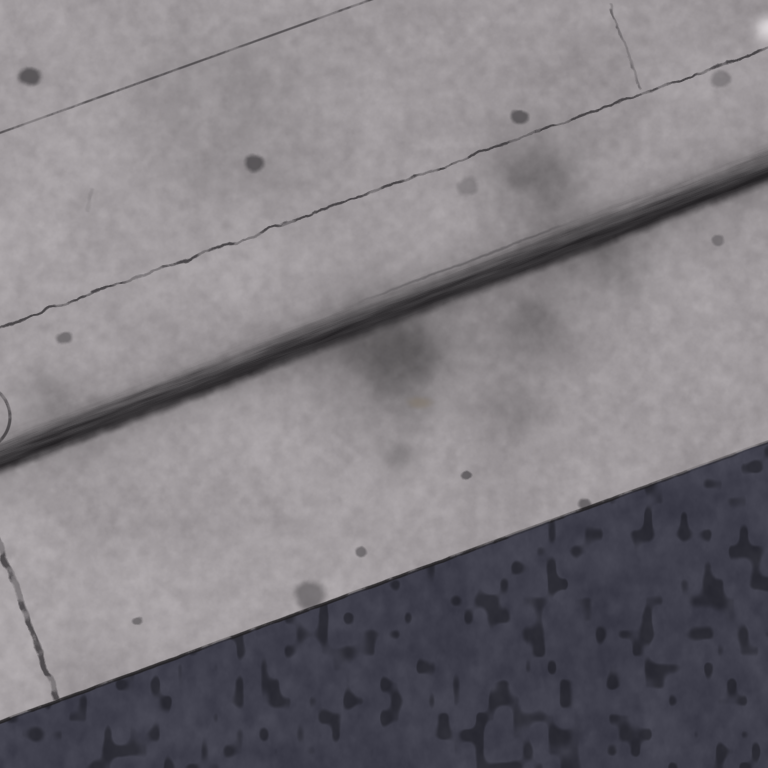
Give the GLSL for this texture, as a Shadertoy shader.

```glsl
const vec3 CONCRETE = vec3(0.618, 0.598, 0.608);
const vec3 ASPHALT = vec3(0.243, 0.243, 0.290);
const vec3 SHADOW = vec3(0.165, 0.157, 0.165);
const vec3 GROOVE = vec3(0.22, 0.21, 0.22);
const vec3 RUST = vec3(0.50, 0.46, 0.41);

// Sloped lines: height at the left border, rise per unit of width
const vec2 ROAD_LINE = vec2(0.060, 0.3645);
const vec2 CURB_LINE = vec2(0.391, 0.376);
const vec2 LOWER_JOINT = vec2(0.574, 0.3635);
const vec2 UPPER_JOINT = vec2(0.827, 0.359);
const float CURB_HEIGHT = 0.036;

// Gum spots: centre, radius, strength
const int SPOT_COUNT = 12;
const vec4 SPOTS[SPOT_COUNT] = vec4[](
    vec4(0.039, 0.901, 0.016, 0.75), vec4(0.330, 0.788, 0.014, 0.75),
    vec4(0.677, 0.846, 0.011, 0.70), vec4(0.082, 0.559, 0.011, 0.50),
    vec4(0.938, 0.898, 0.013, 0.35), vec4(0.607, 0.380, 0.007, 0.65),
    vec4(0.469, 0.281, 0.008, 0.55), vec4(0.404, 0.224, 0.022, 0.50),
    vec4(0.179, 0.190, 0.007, 0.55), vec4(0.762, 0.342, 0.010, 0.60),
    vec4(0.935, 0.687, 0.009, 0.40), vec4(0.610, 0.758, 0.014, 0.28));

// Broad stains: centre, radius, strength
const int STAIN_COUNT = 8;
const vec4 STAINS[STAIN_COUNT] = vec4[](
    vec4(0.700, 0.770, 0.065, 0.24), vec4(0.520, 0.535, 0.085, 0.32),
    vec4(0.700, 0.575, 0.055, 0.22), vec4(0.670, 0.470, 0.040, 0.13),
    vec4(0.522, 0.408, 0.020, 0.20), vec4(0.300, 0.860, 0.140, 0.10),
    vec4(0.800, 0.660, 0.050, 0.18), vec4(0.060, 0.480, 0.040, 0.16));

float hash(vec2 p) {
    vec3 q = fract(p.xyx * 0.1031);
    q += dot(q, q.yzx + 33.33);
    return fract((q.x + q.y) * q.z);
}

float noise(vec2 p) {
    vec2 i = floor(p), f = fract(p);
    f = f * f * (3.0 - 2.0 * f);
    return mix(mix(hash(i), hash(i + vec2(1, 0)), f.x),
               mix(hash(i + vec2(0, 1)), hash(i + vec2(1, 1)), f.x), f.y);
}

float fbm(vec2 p) {
    float sum = 0.0, amp = 0.5;
    for (int i = 0; i < 5; i++) {
        sum += amp * noise(p);
        p = mat2(1.6, 1.2, -1.2, 1.6) * p + 7.3;
        amp *= 0.5;
    }
    return sum;
}

// Signed distance above a sloped line
float above(vec2 p, vec2 line) {
    return (p.y - line.x - line.y * p.x) / sqrt(1.0 + line.y * line.y);
}

float segment(vec2 p, vec2 a, vec2 b) {
    vec2 d = b - a;
    return length(p - a - d * clamp(dot(p - a, d) / dot(d, d), 0.0, 1.0));
}

float stroke(float d, float halfWidth, float soft) {
    return 1.0 - smoothstep(halfWidth - soft, halfWidth + soft, abs(d));
}

vec3 concrete(vec2 p) {
    float cloud = fbm(p * 9.0) - 0.48;
    float grain = fbm(p * 75.0 + 40.0) - 0.48;
    float light = 0.015 * (1.0 - 2.0 * p.x) + 0.10 * cloud + 0.10 * grain;
    return CONCRETE + light;
}

vec3 asphalt(vec2 p) {
    float cloud = fbm(p * 14.0 + 5.0) - 0.48;
    float grain = fbm(p * vec2(65.0, 48.0)) - 0.48;
    float pits = smoothstep(0.66, 0.86, noise(p * vec2(64.0, 46.0) + 20.0));
    return (ASPHALT + 0.05 * cloud + 0.08 * grain) * (1.0 - 0.32 * pits);
}

void mainImage(out vec4 fragColor, in vec2 fragCoord) {
    vec2 p = fragCoord / iResolution.xy;
    float soft = max(0.0012, 0.8 / iResolution.y);
    float wear = fbm(p * 45.0);
    vec2 warped = p + 0.010 * (vec2(wear, fbm(p * 45.0 + 19.0)) - 0.48);
    vec3 col = concrete(p);

    // Stains and gum spots
    for (int i = 0; i < STAIN_COUNT; i++) {
        vec4 s = STAINS[i];
        vec2 d = (p - s.xy) / s.z;
        col *= 1.0 - s.w * exp(-dot(d, d)) * (0.4 + 1.2 * fbm(p * 22.0));
    }
    for (int i = 0; i < SPOT_COUNT; i++) {
        vec4 s = SPOTS[i];
        float d = length((warped - s.xy) * vec2(0.9, 1.1));
        float mask = 1.0 - smoothstep(s.z * 0.55, s.z * 1.15, d);
        col = mix(col, GROOVE + 0.05, mask * s.w);
    }
    float rust = length((warped - vec2(0.547, 0.475)) * vec2(0.8, 1.4));
    col = mix(col, RUST, 0.55 * (1.0 - smoothstep(0.004, 0.018, rust)));
    col += 0.28 * exp(-pow(length(p - vec2(1.0, 0.962)) / 0.016, 2.0));

    // Paving joints
    float gap = 0.45 + 0.55 * smoothstep(0.34, 0.55, wear);
    float joints = 0.85 * stroke(above(warped, LOWER_JOINT), 0.0016, soft);
    joints = max(joints, 0.70 * stroke(above(p, UPPER_JOINT), 0.0014, soft));
    joints = max(joints, 0.55 * stroke(segment(warped, vec2(0.794, 0.993), vec2(0.833, 0.885)), 0.0014, soft));
    joints = max(joints, 0.80 * stroke(segment(warped, vec2(-0.01, 0.315), vec2(0.074, 0.092)), 0.0036, soft * 1.5));
    joints = max(joints, 0.75 * stroke(length(p - vec2(-0.030, 0.457)) - 0.043, 0.0020, soft));
    joints = max(joints, 0.25 * stroke(segment(warped, vec2(0.112, 0.728), vec2(0.118, 0.752)), 0.0025, 0.002));
    col = mix(col, GROOVE, joints * gap);

    // Curb face with streaks along its length
    float h = above(p, CURB_LINE);
    vec2 streakUv = vec2(p.x * 16.0, h * 190.0);
    float streak = fbm(streakUv) - 0.48;
    float rough = h + 0.010 * streak;
    float halo = exp(-max(rough - CURB_HEIGHT * 0.8, 0.0) / 0.014);
    float under = exp(min(h, 0.0) / 0.024);
    float face = 1.0 - smoothstep(CURB_HEIGHT * 0.30, CURB_HEIGHT * 1.10, rough);
    float foot = smoothstep(-0.012, 0.005, h + 0.006 * (wear - 0.48));
    col *= 1.0 - 0.22 * halo * under * (0.6 + 0.8 * fbm(p * 18.0 + 3.0));
    vec3 faceColor = SHADOW + 0.10 * smoothstep(0.004, 0.030, rough) + 0.14 * streak;
    col = mix(col, faceColor, face * foot * 0.96);
    float lip = stroke(h - CURB_HEIGHT - 0.006 * (wear - 0.3), 0.0014, 0.0015);
    lip *= smoothstep(0.40, 0.58, p.x) * (1.0 - smoothstep(0.70, 0.76, p.x));
    col = mix(col, GROOVE + 0.08, 0.5 * lip);

    // Road and its dark seam
    float road = above(p, ROAD_LINE) + 0.002 * (wear - 0.48);
    col = mix(asphalt(p), col, smoothstep(-soft, soft, road));
    float seam = stroke(road, 0.0022, soft) * (1.0 - 0.5 * smoothstep(0.75, 0.95, p.x));
    col = mix(col, SHADOW * 0.75, 0.85 * seam * gap);

    fragColor = vec4(clamp(col, 0.0, 1.0), 1.0);
}
```
